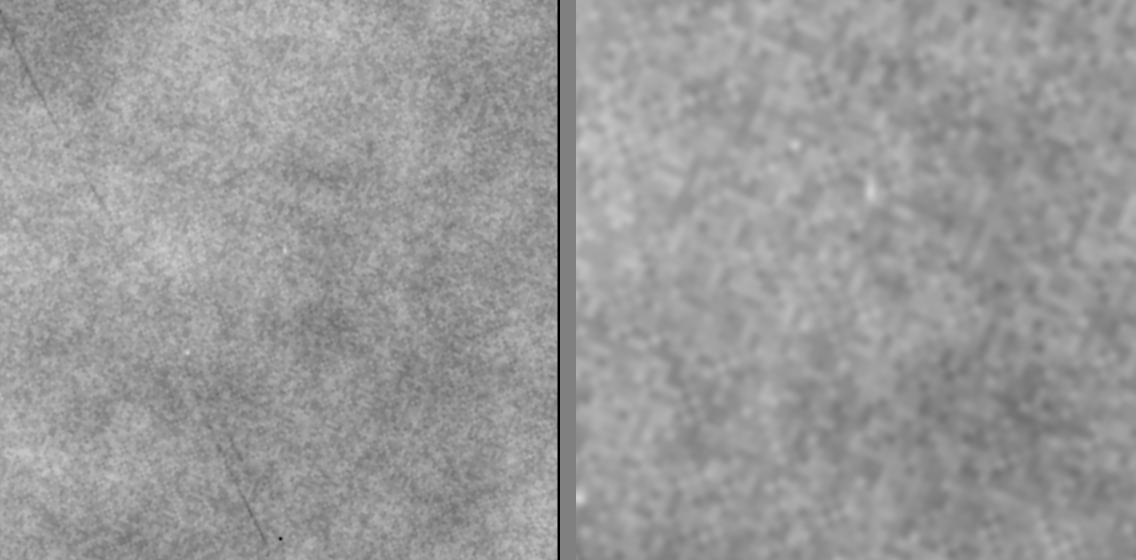
Left: the whole. Right: its middle third, enlarged.
This texture is drawn by a three.js fragment shader. Its source:

```glsl
// A worn grey photographic plate: soft broad tones, cloudy mottling and fine grain,
// crossed by thin dark scratches, with a few specks and a black right border.
// Built from gaussian tones, rotated value noise and segment distances.
#define BASE_GREY 0.612
#define GRAIN_SCALE 165.0
#define GRAIN_AMOUNT 0.125
#define CLUMP_AMOUNT 0.085
#define MOTTLE_SCALE 7.0
#define MOTTLE_AMOUNT 0.075
#define SCRATCH_WIDTH 0.0042
#define SCRATCH_DEPTH 0.10
#define BORDER_X 0.9955

varying vec2 vUv;

float hash(vec2 p) {
  vec3 q = fract(vec3(p.xyx) * 0.1031);
  q += dot(q, q.yzx + 33.33);
  return fract((q.x + q.y) * q.z);
}

// Value noise centred on zero
float noise(vec2 p) {
  vec2 i = floor(p);
  vec2 f = fract(p);
  f = f * f * (3.0 - 2.0 * f);
  float low = mix(hash(i), hash(i + vec2(1.0, 0.0)), f.x);
  float high = mix(hash(i + vec2(0.0, 1.0)), hash(i + vec2(1.0, 1.0)), f.x);
  return mix(low, high, f.y) - 0.5;
}

vec2 turn(vec2 p, float angle) {
  float c = cos(angle);
  float s = sin(angle);
  return vec2(c * p.x - s * p.y, s * p.x + c * p.y);
}

// Cloudy blotches from broad to small
float mottle(vec2 p) {
  float sum = 0.0;
  float weight = 1.0;
  p = p * MOTTLE_SCALE + 11.0;
  for (int i = 0; i < 4; i++) {
    sum += weight * noise(p);
    p = turn(p, 0.7) * 1.9 + 17.0;
    weight *= 0.85;
  }
  return sum;
}

// Gaussian spot
float spot(vec2 p, vec2 centre, vec2 radius) {
  vec2 d = (p - centre) / radius;
  return exp(-dot(d, d));
}

// Soft stroke along a segment
float stroke(vec2 p, vec2 a, vec2 b, float width) {
  vec2 ab = b - a;
  float t = clamp(dot(p - a, ab) / dot(ab, ab), 0.0, 1.0);
  float d = length(p - a - ab * t) / width;
  return exp(-d * d);
}

float broadTone(vec2 p) {
  float tone = 0.060 * spot(p, vec2(0.32, 0.76), vec2(0.20, 0.28));
  tone += 0.055 * spot(p, vec2(0.00, 0.56), vec2(0.28, 0.26));
  tone += 0.040 * spot(p, vec2(0.50, 0.95), vec2(0.22, 0.20));
  tone += 0.040 * spot(p, vec2(0.93, 0.18), vec2(0.12, 0.14));
  tone -= 0.085 * spot(p, vec2(0.05, 0.97), vec2(0.15, 0.12));
  tone -= 0.050 * spot(p, vec2(0.62, 0.40), vec2(0.26, 0.22));
  tone -= 0.045 * spot(p, vec2(0.88, 0.76), vec2(0.20, 0.26));
  tone -= 0.050 * spot(p, vec2(0.47, 0.62), vec2(0.07, 0.04));
  tone -= 0.045 * spot(p, vec2(0.46, 0.16), vec2(0.16, 0.15));
  tone -= 0.040 * spot(p, vec2(0.20, 0.00), vec2(0.28, 0.12));
  tone -= 0.050 * spot(p, vec2(0.80, 0.08), vec2(0.07, 0.09));
  return tone;
}

// Two worn scratches joined by a faint trace, plus a side strand
float scratches(vec2 p) {
  float w = SCRATCH_WIDTH;
  float upper = stroke(p, vec2(0.00, 0.98), vec2(0.05, 0.87), w);
  upper = max(upper, stroke(p, vec2(0.05, 0.87), vec2(0.12, 0.74), w));
  upper = max(upper, 0.8 * stroke(p, vec2(0.12, 0.74), vec2(0.195, 0.615), w * 0.8));
  float trace = 0.25 * stroke(p, vec2(0.195, 0.615), vec2(0.31, 0.40), w * 0.7);
  trace = max(trace, 0.5 * stroke(p, vec2(0.31, 0.40), vec2(0.365, 0.26), w * 0.8));
  float lower = stroke(p, vec2(0.365, 0.26), vec2(0.42, 0.14), w * 1.2);
  lower = max(lower, stroke(p, vec2(0.42, 0.14), vec2(0.475, 0.03), w));
  float strand = 0.65 * stroke(p, vec2(0.395, 0.25), vec2(0.46, 0.12), w * 1.3);
  return max(max(upper, trace), max(lower, strand)) * (0.85 + 0.8 * noise(p * 45.0));
}

void main() {
  vec2 p = vUv;
  float grey = BASE_GREY + broadTone(p) + MOTTLE_AMOUNT * mottle(p);

  // Fine grain over slightly larger clumps
  grey += GRAIN_AMOUNT * noise(turn(p, 0.4) * GRAIN_SCALE + 40.0);
  grey += CLUMP_AMOUNT * noise(turn(p, 1.1) * GRAIN_SCALE * 0.55 + 90.0);

  // Scratches, pale specks and one dark pinhole
  grey -= SCRATCH_DEPTH * scratches(p);
  grey += 0.24 * spot(p, vec2(0.509, 0.553), vec2(0.004, 0.007));
  grey += 0.24 * spot(p, vec2(0.335, 0.370), vec2(0.005));
  grey += 0.15 * spot(p, vec2(0.464, 0.580), vec2(0.004));
  grey -= 0.50 * spot(p, vec2(0.501, 0.038), vec2(0.003));

  // Black border on the right
  grey *= 1.0 - smoothstep(BORDER_X - 0.002, BORDER_X + 0.002, p.x);
  gl_FragColor = vec4(vec3(clamp(grey, 0.0, 1.0)), 1.0);
}
```
